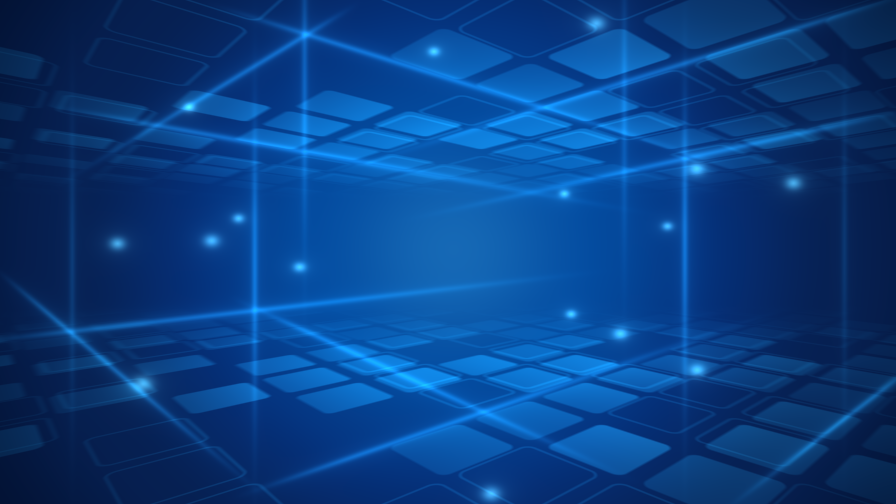
This background is drawn by a Shadertoy shader. Its source:

```glsl
// A blue hall of light: rounded glass tiles on a mirrored floor and ceiling,
// crossed by thin beams and sparks. Two vanishing points turn the canvas into
// a tile grid; beams and sparks are soft distance falloffs added on top.

const vec2 CANVAS = vec2(16.0, 9.0);
const vec3 BEAM_COLOR = vec3(0.07, 0.36, 0.50);
const vec3 TILE_COLOR = vec3(0.06, 0.30, 0.36);
const vec3 SPARK_COLOR = vec3(0.30, 0.62, 0.66);

// Sloping beams as start and end points
const vec4 BEAMS[10] = vec4[10](
    vec4(3.5, 9.0, 13.8, 5.8), vec4(0.6, 7.15, 12.1, 5.1),
    vec4(6.5, 9.0, 0.8, 5.55), vec4(16.5, 7.1, 6.9, 5.0),
    vec4(16.5, 9.2, 5.6, 5.8), vec4(-0.8, 2.85, 11.2, 4.2),
    vec4(-0.2, 4.3, 5.0, -0.1), vec4(4.0, 3.75, 11.7, 0.25),
    vec4(4.0, 0.05, 14.2, 3.55), vec4(16.5, 2.6, 12.7, -0.3));

// Upright beams: x, brightest height, strength
const vec3 COLUMNS[6] = vec3[6](
    vec3(1.29, 4.3, 0.35), vec3(4.55, 4.2, 0.75), vec3(5.44, 7.5, 0.6),
    vec3(11.15, 7.0, 0.4), vec3(12.23, 4.6, 0.8), vec3(15.08, 4.6, 0.3));

// Sparks: position and size
const vec3 SPARKS[16] = vec3[16](
    vec3(10.65, 8.58, 1.1), vec3(7.75, 8.08, 0.7), vec3(3.38, 7.08, 0.7),
    vec3(12.44, 5.98, 1.0), vec3(14.17, 5.73, 1.0), vec3(10.08, 5.54, 0.6),
    vec3(11.92, 4.96, 0.65), vec3(4.26, 5.1, 0.7), vec3(3.78, 4.7, 0.95),
    vec3(2.1, 4.65, 0.95), vec3(5.35, 4.23, 0.75), vec3(10.2, 3.39, 0.65),
    vec3(11.08, 3.04, 0.9), vec3(12.45, 2.39, 0.95), vec3(2.55, 2.14, 1.2),
    vec3(8.77, 0.18, 1.1));

float hash(vec2 cell) {
    return fract(sin(dot(cell, vec2(41.3, 289.1))) * 4375.5);
}

float roundedBox(vec2 p, float halfSize, float radius) {
    vec2 q = abs(p) - halfSize + radius;
    return length(max(q, 0.0)) + min(max(q.x, q.y), 0.0) - radius;
}

vec3 backdrop(vec2 p) {
    float r = length((p - vec2(8.1, 4.55)) / vec2(8.0, 7.3));
    vec3 c = mix(vec3(0.085, 0.41, 0.71), vec3(0.015, 0.30, 0.63), smoothstep(0.0, 0.34, r));
    c = mix(c, vec3(0.02, 0.19, 0.48), smoothstep(0.26, 0.64, r));
    c = mix(c, vec3(0.025, 0.125, 0.32), smoothstep(0.52, 0.88, r));
    return mix(c, vec3(0.01, 0.07, 0.20), smoothstep(0.85, 1.25, r));
}

// Regular pattern that chooses the filled cells
float isFilled(vec2 cell) {
    if (cell.y < 0.0)
        return step(cell.x, -2.5) * step(mod(cell.x + cell.y, 2.0), 0.5);
    float phase = mod(cell.x + 2.0 * floor(cell.y / 2.0), 4.0);
    return step(phase, 2.5) * step(cell.x, 2.0 * cell.y);
}

// Glass tiles: x is fill, y is outline
vec2 tileLayer(vec2 grid, float blur) {
    vec2 cell = floor(grid + 0.5);
    vec2 local = grid - cell;
    float d = roundedBox(local, 0.41, 0.09);
    float fill = smoothstep(blur, -blur, d) * isFilled(cell);
    fill *= (0.45 + 0.45 * hash(cell)) * (0.85 + 0.5 * local.y);

    vec2 shifted = grid + vec2(0.14, -0.1);
    vec2 rimCell = floor(shifted + 0.5);
    float rim = abs(roundedBox(shifted - rimCell, 0.41, 0.09));
    float line = smoothstep(blur * 1.5, 0.0, rim) * step(0.5, hash(rimCell + 7.0));
    return vec2(fill, line * 0.3);
}

float beamProfile(float d) {
    return 0.55 * exp(-d * d / 0.003) + 0.28 * exp(-abs(d) / 0.13);
}

float beam(vec2 p, vec2 a, vec2 b) {
    vec2 ab = b - a;
    float t = clamp(dot(p - a, ab) / dot(ab, ab), 0.0, 1.0);
    return beamProfile(length(p - a - ab * t)) * smoothstep(0.0, 0.25, t) * smoothstep(1.0, 0.4, t);
}

float spark(vec2 p, float size) {
    float r = length(p * vec2(0.85, 1.1)) / size;
    return 0.8 * exp(-r * r / 0.015) + 0.35 * exp(-r / 0.17);
}

void mainImage(out vec4 fragColor, in vec2 fragCoord) {
    vec2 p = fragCoord / iResolution.xy * CANVAS;
    vec3 color = backdrop(p);

    // Floor and ceiling share one folded perspective grid
    float height = abs(p.y - 4.5);
    float depth = height + 0.646;
    vec2 grid = (vec2(p.x - 19.48, p.x + 0.73) / depth - vec2(-2.76, 2.13)) / 0.68;
    float blur = max(length(fwidth(grid)), 0.01) * 0.7;
    vec2 tiles = tileLayer(grid, blur);
    float nearness = smoothstep(0.9, 2.2, height);
    float sideFade = 1.0 - 0.65 * smoothstep(3.0, 8.0, abs(p.x - 8.0));
    color += TILE_COLOR * (tiles.x + tiles.y) * nearness * sideFade;

    // Beams
    float light = 0.0;
    for (int i = 0; i < 10; i++) light += 0.8 * beam(p, BEAMS[i].xy, BEAMS[i].zw);
    for (int i = 0; i < 6; i++) {
        float rise = (p.y - COLUMNS[i].y) / 2.3;
        light += COLUMNS[i].z * beamProfile(p.x - COLUMNS[i].x) * exp(-rise * rise);
    }
    color += BEAM_COLOR * light;

    // Sparks
    for (int i = 0; i < 16; i++)
        color += SPARK_COLOR * 0.75 * spark(p - SPARKS[i].xy, SPARKS[i].z);

    fragColor = vec4(min(color, 1.0), 1.0);
}
```
